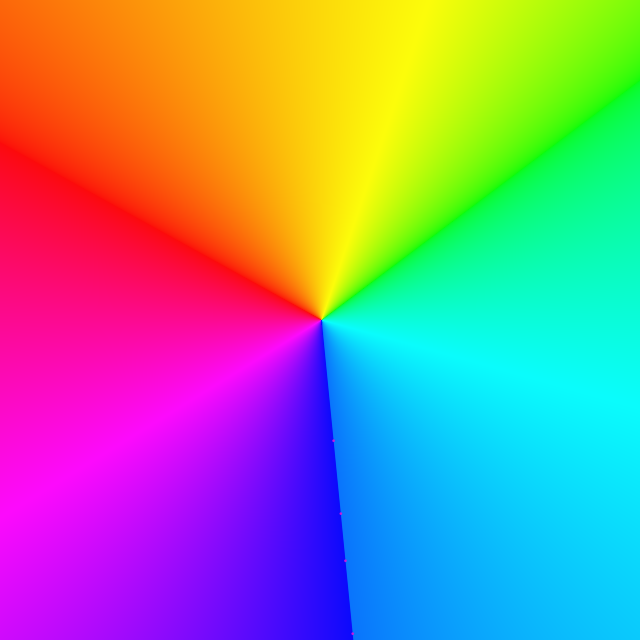
Write a three.js fragment shader that draws this background.

```glsl
varying vec2 vUv;

const float TAU = 6.2831853;
const vec2 HUB = vec2(0.5026, 0.5);
const vec2 SEAM_DIR = vec2(0.0985, -0.9951);

const vec3 BLUE = vec3(0.0, 0.0, 1.0);
const vec3 MAGENTA = vec3(1.0, 0.0, 1.0);
const vec3 RED = vec3(1.0, 0.0, 0.0);
const vec3 YELLOW = vec3(1.0, 1.0, 0.0);
const vec3 GREEN = vec3(0.0, 1.0, 0.0);
const vec3 CYAN = vec3(0.0, 1.0, 1.0);
const vec3 AZURE = vec3(0.0, 0.25, 1.0);

// Blend across one sector, with a curve that steepens near dark channels
vec3 sector(vec3 base, vec3 a, vec3 b, float start, float end, float curve, float turn) {
  float u = clamp((turn - start) / (end - start), 0.0, 1.0);
  vec3 blend = pow(mix(a, b, u), vec3(curve));
  return mix(base, blend, step(start, turn));
}

// Colour wheel, clockwise from the seam
vec3 wheel(float turn) {
  vec3 c = sector(BLUE, BLUE, MAGENTA, 0.0, 0.178, 0.9, turn);
  c = sector(c, MAGENTA, RED, 0.178, 0.346, 0.8, turn);
  c = sector(c, RED, YELLOW, 0.346, 0.5675, 0.6, turn);
  c = sector(c, YELLOW, GREEN, 0.5675, 0.663, 0.55, turn);
  c = sector(c, GREEN, CYAN, 0.663, 0.808, 0.45, turn);
  c = sector(c, CYAN, AZURE, 0.808, 1.0, 0.6, turn);
  return mix(vec3(0.04), vec3(0.99), c);
}

// Soft specks in alternating gaps along the seam
float specks(vec2 p, float radius) {
  float cover = 0.0;
  for (int i = 0; i < 4; i++) {
    float k = float(i);
    float reach = 0.1895 + 0.1885 * floor(k * 0.5) + 0.1145 * mod(k, 2.0);
    float d = length(p - vec2(reach, 0.0));
    cover = max(cover, 1.0 - smoothstep(radius * 0.4, radius * 1.4, d));
  }
  return cover;
}

void main() {
  vec2 p = vUv - HUB;
  float along = dot(p, SEAM_DIR);
  float across = dot(p, vec2(-SEAM_DIR.y, SEAM_DIR.x));
  float turn = fract(atan(-across, along) / TAU);
  vec3 color = wheel(turn);

  // Smooth the hard seam
  float halfWidth = 0.001;
  float onSeam = step(0.0, along) * step(abs(across), halfWidth);
  vec3 seam = mix(wheel(0.0), wheel(1.0), smoothstep(-halfWidth, halfWidth, across));
  color = mix(color, seam, onSeam);

  vec3 speckColor = vec3(0.8, 0.1, 0.85);
  color = mix(color, speckColor, specks(vec2(along, across), 0.0022));
  gl_FragColor = vec4(color, 1.0);
}
```
